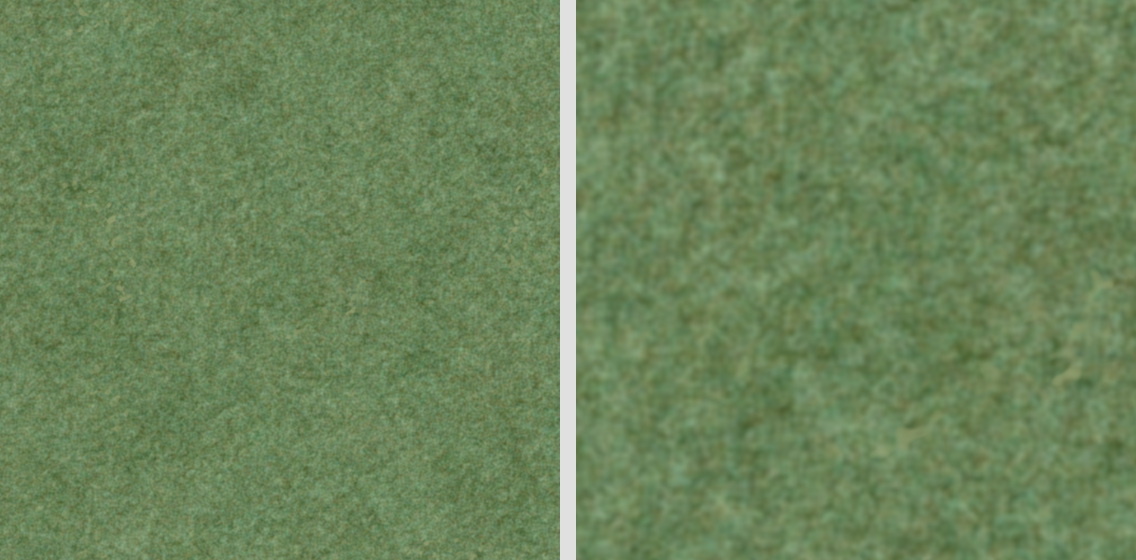
Left: the whole. Right: its middle third, enlarged.
Give the GLSL for this texture, as a Shadertoy shader.

```glsl
// Mottled meadow green: layered gradient noise, gently warped and stretched
// along a rising diagonal, sets the tone; separate noise fields drift the hue
// and gather sparse straw-coloured flecks into loose clusters.

#define MID_GREEN    vec3(0.415, 0.515, 0.348)
#define TONE_SWING   vec3(0.128, 0.138, 0.145)
#define OLIVE_SHIFT  vec3(0.050, -0.020, -0.018)
#define COOL_SHIFT   vec3(-0.012, 0.014, 0.070)
#define STRAW        vec3(0.590, 0.630, 0.440)
#define MOTTLE_FREQ  60.0
#define GRAIN_FREQ   190.0
#define GRAIN        0.58
#define WARP         0.004
#define STRETCH      0.86
#define SLANT        0.55
#define STRAW_AMOUNT 0.75

// Integer hash giving two values in -1..1 per lattice cell
vec2 hash2(ivec2 cell, uint seed) {
    uvec2 h = uvec2(cell) * 1664525u + seed * 747796405u + 1013904223u;
    h.x += h.y * 1664525u;
    h.y += h.x * 1664525u;
    h ^= h >> 16u;
    h.x += h.y * 1664525u;
    h.y += h.x * 1664525u;
    h ^= h >> 16u;
    return vec2(h & 65535u) / 32767.5 - 1.0;
}

// Gradient noise, roughly -0.8..0.8
float noise(vec2 p, uint seed) {
    ivec2 cell = ivec2(floor(p));
    vec2 f = fract(p);
    vec2 u = f * f * f * (f * (f * 6.0 - 15.0) + 10.0);
    float a = dot(hash2(cell, seed), f);
    float b = dot(hash2(cell + ivec2(1, 0), seed), f - vec2(1.0, 0.0));
    float c = dot(hash2(cell + ivec2(0, 1), seed), f - vec2(0.0, 1.0));
    float d = dot(hash2(cell + ivec2(1, 1), seed), f - vec2(1.0, 1.0));
    return 1.2 * mix(mix(a, b, u.x), mix(c, d, u.x), u.y);
}

// Octaves of noise, each turned so that the lattices never line up
float fbm(vec2 p, int octaves, float gain, uint seed) {
    mat2 turn = mat2(0.8, 0.6, -0.6, 0.8);
    float sum = 0.0, weight = 1.0;
    for (int i = 0; i < octaves; i++) {
        sum += weight * noise(p, seed + uint(i));
        p = turn * p * 2.03 + 17.3;
        weight *= gain;
    }
    return sum;
}

void mainImage(out vec4 fragColor, in vec2 fragCoord) {
    vec2 uv = fragCoord / iResolution.y;

    // Warped coordinates, longer along the slant than across it
    vec2 along = vec2(cos(SLANT), sin(SLANT));
    vec2 bent = uv + WARP * vec2(fbm(uv * 24.0, 3, 0.6, 11u),
                                 fbm(uv * 24.0, 3, 0.6, 23u));
    vec2 p = vec2(dot(bent, along) * STRETCH,
                  dot(bent, vec2(-along.y, along.x)));

    // Tone: broad drifts, patches, leafy mottling and fine grain
    float tone = 0.25 * fbm(p * 4.5, 2, 0.6, 31u)
               + 0.32 * noise(p * 19.0, 41u)
               + 0.66 * fbm(p * MOTTLE_FREQ, 2, 0.95, 47u)
               + GRAIN * noise(uv * GRAIN_FREQ, 59u);

    // Small dark creases between the tufts
    float crease = 1.0 - abs(noise(p * 42.0, 61u)) * 4.0;
    float creaseArea = smoothstep(0.05, 0.5, noise(p * 11.0, 67u));
    tone -= 0.26 * smoothstep(0.2, 1.0, crease) * creaseArea;

    // Hue: olive-brown against clear green, and cool against warm
    float olive = 0.28 * fbm(p * 8.0, 2, 0.7, 71u)
                + 0.65 * fbm(p * 70.0, 2, 0.9, 79u);
    float cool = 0.22 * noise(p * 14.0, 83u)
               + 0.55 * fbm(p * 75.0, 2, 0.9, 89u);
    vec3 color = MID_GREEN + tone * TONE_SWING
               + olive * OLIVE_SHIFT + cool * COOL_SHIFT;

    // Straw flecks, gathered where the cluster field is high
    float cluster = smoothstep(0.10, 0.50, fbm(p * 6.0, 2, 0.5, 97u));
    float fleck = smoothstep(0.15, 0.60, fbm(p * 52.0, 2, 0.7, 103u));
    color = mix(color, STRAW, STRAW_AMOUNT * cluster * fleck);

    fragColor = vec4(clamp(color, 0.0, 1.0), 1.0);
}
```
